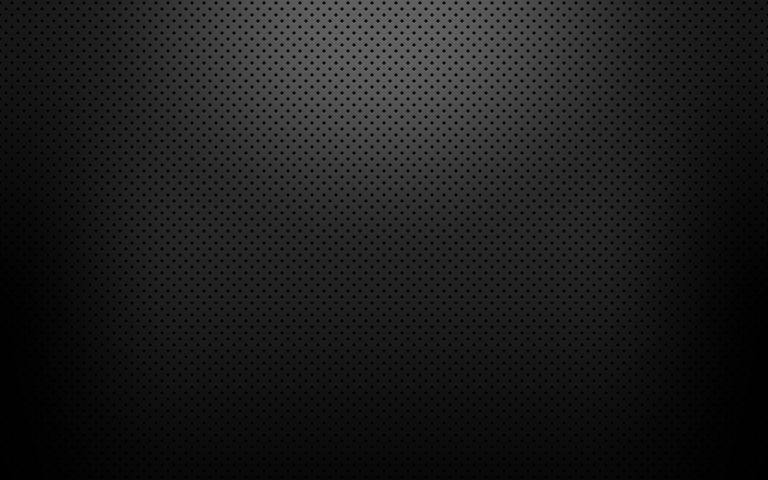
This pattern is drawn by a Shadertoy shader. Its source:

```glsl
// A dark perforated metal sheet lit by a soft elliptical lamp at the top centre.
// Smooth gradients shade the sheet; two interleaved square lattices give the
// staggered round holes, each with a faint lit lower rim.

const float HOLE_ROWS = 40.0;                 // lattice periods per canvas height
const vec2  LATTICE_SHIFT = vec2(0.0, 0.75);  // position of one hole, in periods
const float HOLE_RADIUS = 0.135;              // in periods
const float HOLE_DARKNESS = 0.88;
const float RIM_OFFSET = 0.09;
const float RIM_LIGHT = 0.16;

const float SHEET_BOTTOM = 0.025;
const float SHEET_TOP = 0.152;
const float LAMP_LIGHT = 0.22;
const vec2  LAMP_RADII = vec2(0.61, 0.54);    // in canvas heights
const float LAMP_CORE = 0.15;                 // relative radius of full light
const float SIDE_WIDTH = 0.25;                // shaded part at each side
const float SIDE_LOW = 0.05;
const float SIDE_HIGH = 0.60;

// Distance to the nearest hole centre of the staggered lattice.
float holeDistance(vec2 p) {
    vec2 even = fract(p + 0.5) - 0.5;
    vec2 odd = fract(p) - 0.5;
    return min(length(even), length(odd));
}

float disc(float dist, float radius, float blur) {
    return 1.0 - smoothstep(radius - blur, radius + blur, dist);
}

// Sheet brightness: vertical fade, shaded sides and the lamp.
float sheetLight(vec2 uv, vec2 pos) {
    float fade = mix(SHEET_BOTTOM, SHEET_TOP, smoothstep(-0.1, 0.6, uv.y));
    float edge = min(uv.x, 1.0 - uv.x);
    float sideLevel = mix(SIDE_LOW, SIDE_HIGH, smoothstep(0.3, 1.0, uv.y));
    float side = mix(sideLevel, 1.0, smoothstep(0.0, SIDE_WIDTH, edge));
    float lampDist = length((pos - vec2(0.0, 1.0)) / LAMP_RADII);
    float lamp = 1.0 - smoothstep(LAMP_CORE, 1.0, lampDist);
    return fade * side + LAMP_LIGHT * lamp;
}

void mainImage(out vec4 fragColor, in vec2 fragCoord) {
    vec2 uv = fragCoord / iResolution.xy;
    vec2 pos = vec2((fragCoord.x - 0.5 * iResolution.x) / iResolution.y, uv.y);
    float light = sheetLight(uv, pos);

    // Lit rim below each hole, then the hole itself.
    vec2 grid = pos * HOLE_ROWS - LATTICE_SHIFT;
    float blur = 0.6 * HOLE_ROWS / iResolution.y;
    float rim = disc(holeDistance(grid + vec2(0.0, RIM_OFFSET)), HOLE_RADIUS, blur);
    float hole = disc(holeDistance(grid), HOLE_RADIUS, blur);
    light *= 1.0 + RIM_LIGHT * rim;
    light *= 1.0 - HOLE_DARKNESS * hole;

    fragColor = vec4(vec3(light), 1.0);
}
```
